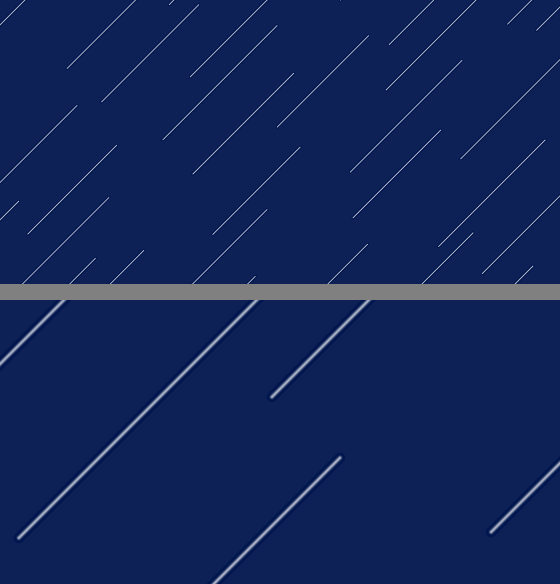
Top, the full canvas; bottom, a detail of the centre.
This background is drawn by a WebGL 2 fragment shader. Its source:

```glsl
#version 300 es
precision highp float;

uniform vec2 u_resolution;
out vec4 fragColor;

// Lengths are fractions of the canvas height
#define NAVY vec3(0.05, 0.13, 0.34)
#define STROKE vec3(1.0)
#define LANE_WIDTH 0.113
#define CELL_LENGTH 0.984
#define MIN_LENGTH 0.42
#define MAX_LENGTH 0.57
#define LANE_STAGGER 0.37
#define SOFT_RADIUS 0.0019
#define PEAK 0.66
#define HALO_DEPTH 0.055
#define SEED 3.7

float hash(vec2 p) {
    return fract(sin(dot(p, vec2(127.1, 311.7)) + SEED) * 43758.5453);
}

// Distance to a segment lying along x, starting at the origin
float segmentDistance(vec2 p, float len) {
    return length(vec2(p.x - clamp(p.x, 0.0, len), p.y));
}

// Soft bright core with a faint dark rim; d is in core radii
float strokeProfile(float d) {
    float core = PEAK * exp(-d * d);
    float rim = smoothstep(1.0, 1.8, d) * (1.0 - smoothstep(2.6, 3.8, d));
    return core - HALO_DEPTH * rim;
}

void main() {
    vec2 uv = gl_FragCoord.xy / u_resolution.y;

    // Rotate by 45 degrees: x runs along the strokes, y across the lanes
    vec2 p = vec2(uv.x + uv.y, uv.x - uv.y) * inversesqrt(2.0);

    // Staggered cells, one stroke in each
    float lane = floor(p.y / LANE_WIDTH);
    float shift = lane * LANE_STAGGER + 0.5 * hash(vec2(lane, 17.0));
    p.x += shift * CELL_LENGTH;
    vec2 cellSize = vec2(CELL_LENGTH, LANE_WIDTH);
    vec2 cell = floor(p / cellSize);
    vec2 local = p - cell * cellSize;

    // Random length and place, kept inside the cell
    float len = mix(MIN_LENGTH, MAX_LENGTH, hash(cell));
    vec2 start = vec2(
        mix(0.02, CELL_LENGTH - len - 0.02, hash(cell + 5.3)),
        LANE_WIDTH * mix(0.15, 0.85, hash(cell + 11.9)));

    // Keep the core at least half a pixel wide
    float radius = max(SOFT_RADIUS, 0.5 / u_resolution.y);
    float ink = strokeProfile(segmentDistance(local - start, len) / radius);

    fragColor = vec4(clamp(NAVY + (STROKE - NAVY) * ink, 0.0, 1.0), 1.0);
}
```
